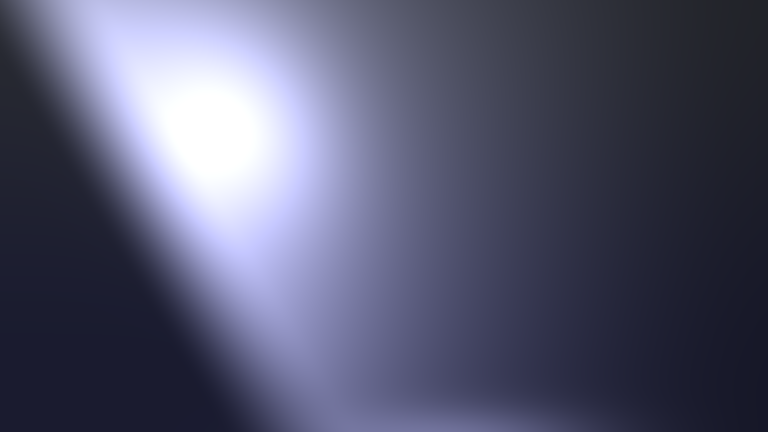
A WebGL 2 fragment shader for this background:

```glsl
#version 300 es
precision highp float;

uniform vec2 u_resolution;
out vec4 outColor;

#define BEAM_GAIN 0.95
#define BEAM_REACH 0.835
#define EDGE_START 0.08
#define EDGE_SLOPE 0.593
#define EDGE_SOFT 0.16
#define CORE_POS vec2(0.565, 0.71)
#define CORE_SIZE vec2(0.20, 0.25)
#define CORE_GAIN 0.32
#define FLOOR_POS vec2(1.09, -0.02)
#define FLOOR_SIZE vec2(0.30, 0.075)
#define FLOOR_GAIN 0.21
#define LIGHT_TINT vec3(1.0, 1.005, 1.24)

// Soft elliptical spot: 1 at the centre, fading to 0
float glow(vec2 offset, vec2 size) {
    vec2 q = offset / size;
    return exp(-dot(q, q));
}

// Wide shaft with a slanted left edge and a slow fade to the right
float beam(vec2 p) {
    float edge = p.x - EDGE_START - EDGE_SLOPE * (1.0 - p.y);
    float reach = p.x / BEAM_REACH;
    float height = p.y - 0.45;
    float fade = exp(-reach * reach) * (1.0 - 1.2 * height * height);
    return BEAM_GAIN * fade * smoothstep(-EDGE_SOFT, EDGE_SOFT, edge);
}

// Bright centre stretched along the shaft
float core(vec2 p) {
    vec2 along = normalize(vec2(-EDGE_SLOPE, 1.0));
    vec2 across = vec2(along.y, -along.x);
    vec2 d = p - CORE_POS;
    return CORE_GAIN * glow(vec2(dot(d, across), dot(d, along)), CORE_SIZE);
}

// Navy below, neutral slate above, darker toward the right
vec3 ambient(vec2 p) {
    vec3 navy = vec3(0.100, 0.105, 0.185);
    vec3 slate = vec3(0.160, 0.168, 0.195);
    vec3 tone = mix(navy, slate, smoothstep(0.1, 1.1, p.y));
    return tone * mix(1.0, 0.78, smoothstep(1.1, 1.78, p.x));
}

void main() {
    vec2 p = gl_FragCoord.xy / u_resolution.y;
    float light = beam(p) + core(p);
    light += FLOOR_GAIN * glow(p - FLOOR_POS, FLOOR_SIZE);
    vec3 color = ambient(p) + light * LIGHT_TINT;
    outColor = vec4(clamp(color, 0.0, 1.0), 1.0);
}
```
